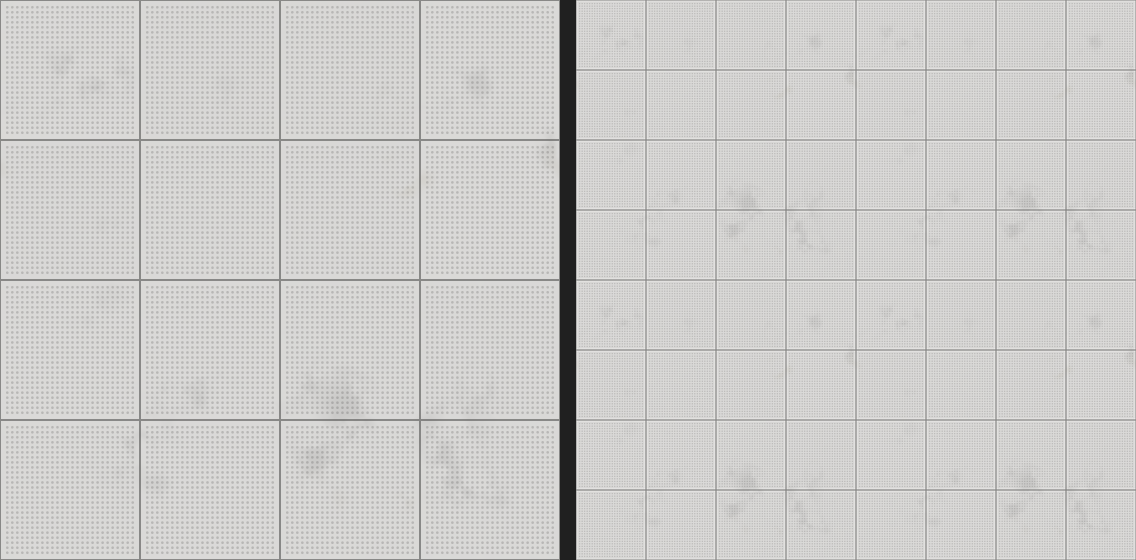
Left, the tile; right, the same tile 2 across and 2 down.
Write a Shadertoy shader that draws this texture.

```glsl
// Light grey perforated ceiling panels, four by four, with dark seams and faint smudges.

float hash(vec2 p) {
    return fract(sin(dot(p, vec2(127.1, 311.7))) * 43758.5453);
}

// Value noise that wraps after a whole number of cells
float wrapNoise(vec2 uv, float cells) {
    vec2 p = uv * cells;
    vec2 i = floor(p);
    vec2 f = fract(p);
    f = f * f * (3.0 - 2.0 * f);
    vec2 a = mod(i, cells);
    vec2 b = mod(i + 1.0, cells);
    return mix(mix(hash(a), hash(vec2(b.x, a.y)), f.x),
               mix(hash(vec2(a.x, b.y)), hash(b), f.x), f.y);
}

float wrapFbm(vec2 uv, float cells) {
    float sum = 0.0;
    float weight = 0.5;
    for (int octave = 0; octave < 4; octave++) {
        sum += weight * wrapNoise(uv, cells);
        uv += vec2(0.37, 0.61);
        cells *= 2.0;
        weight *= 0.5;
    }
    return sum / 0.9375;
}

// Edge coverage of a signed distance, one pixel wide
float coverage(float dist, float pixel) {
    return clamp(0.5 - dist / pixel, 0.0, 1.0);
}

void mainImage(out vec4 fragColor, in vec2 fragCoord) {
    vec2 uv = fragCoord / iResolution.xy;
    vec2 panelPos = uv * 4.0;
    vec2 panel = mod(floor(panelPos), 4.0);
    vec2 local = fract(panelPos);
    float pixel = 4.0 / min(iResolution.x, iResolution.y);

    // Panel face with a very slight tone shift per panel
    vec3 color = vec3(0.852, 0.849, 0.843) + 0.006 * (hash(panel + 17.0) - 0.5);

    // Square grid of 26 by 26 holes inside a plain margin
    float margin = 0.052;
    float pitch = (1.0 - 2.0 * margin) / 25.0;
    vec2 hole = clamp(round((local - margin) / pitch), 0.0, 25.0);
    float holeDist = length(local - margin - hole * pitch) - 0.0092;
    color = mix(color, vec3(0.722, 0.718, 0.712), coverage(holeDist, pixel));

    // Sparse mottled smudges, a few of them warmer
    float patches = smoothstep(0.58, 0.82, wrapFbm(uv, 7.0));
    float mottle = smoothstep(0.35, 0.7, wrapFbm(uv + 0.23, 24.0));
    float warmth = smoothstep(0.6, 0.9, wrapNoise(uv + 0.71, 5.0));
    color *= 1.0 - patches * mottle * mix(vec3(0.07), vec3(0.05, 0.06, 0.09), warmth);

    // Faint surface grain
    color += 0.006 * (wrapFbm(uv, 64.0) - 0.5);

    // Thin dark seams between panels
    vec2 toSeam = min(local, 1.0 - local);
    float seamDist = min(toSeam.x, toSeam.y) - 0.0039;
    color = mix(color, vec3(0.27, 0.27, 0.265), coverage(seamDist, pixel));

    fragColor = vec4(color, 1.0);
}
```
